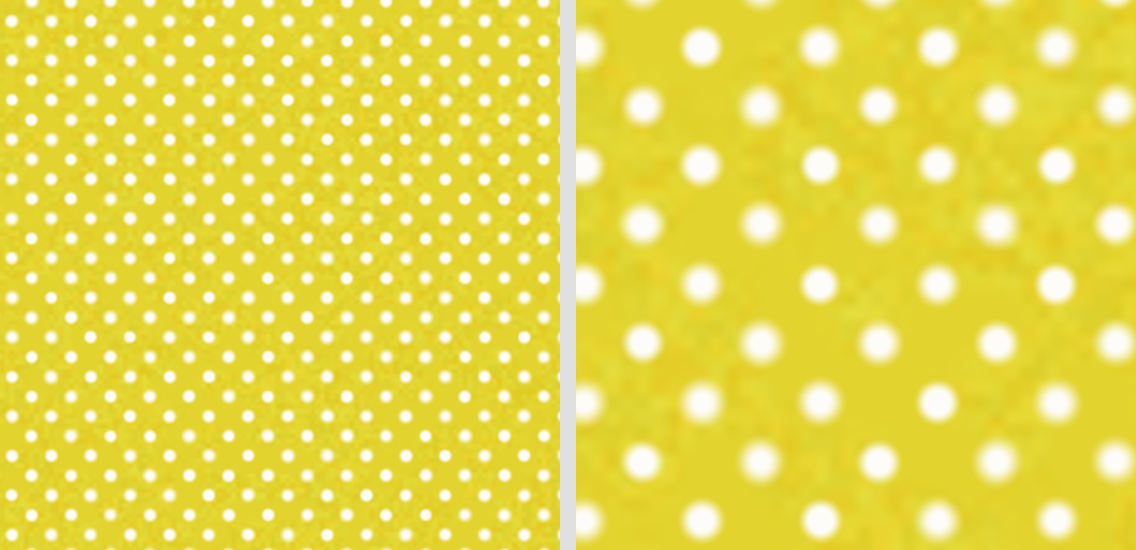
Left: the whole. Right: its middle third, enlarged.
This pattern is drawn by a Shadertoy shader. Its source:

```glsl
const vec2 REPEATS = vec2(14.21, 13.92);   // lattice cells across and up the canvas
const vec2 ORIGIN = vec2(0.302, 0.385);    // first dot centre, in cells
const vec3 YELLOW = vec3(0.888, 0.828, 0.18);
const vec3 WHITE = vec3(0.995, 0.99, 0.975);
const float DOT_RADIUS = 0.148;            // half-tone radius, in cells
const float RADIUS_VARIATION = 0.012;
const float SOFT_MIN = 0.055;              // half width of the blurred rim
const float SOFT_MAX = 0.095;
const float CENTRE_JITTER = 0.014;
const float GRAIN_FREQ = 8.0;              // mottling per cell
const float CALM_FREQ = 1.6;               // patches where mottling fades
const vec3 LIGHT_SHIFT = vec3(0.045, 0.055, 0.06);
const vec3 HUE_SHIFT = vec3(0.03, -0.035, -0.06);

float hash(vec2 p) {
    vec3 q = fract(vec3(p.xyx) * 0.1031);
    q += dot(q, q.yzx + 33.33);
    return fract((q.x + q.y) * q.z);
}

float valueNoise(vec2 p) {
    vec2 cell = floor(p);
    vec2 f = fract(p);
    f = f * f * (3.0 - 2.0 * f);
    float low = mix(hash(cell), hash(cell + vec2(1.0, 0.0)), f.x);
    float high = mix(hash(cell + vec2(0.0, 1.0)), hash(cell + vec2(1.0, 1.0)), f.x);
    return mix(low, high, f.y);
}

// Coverage of the nearest dot on a unit square lattice
float softDots(vec2 p, float seed) {
    vec2 id = floor(p + 0.5);
    vec2 key = id + seed;
    vec2 jitter = vec2(hash(key + 11.0), hash(key + 23.0)) - 0.5;
    float radius = DOT_RADIUS + RADIUS_VARIATION * (hash(key + 37.0) - 0.5);
    float softness = mix(SOFT_MIN, SOFT_MAX, hash(key + 51.0));
    float d = length(p - id - CENTRE_JITTER * jitter) - radius;
    return 1.0 - smoothstep(-softness, softness, d);
}

// Blotchy ground that shifts in lightness and hue
vec3 mottledGround(vec2 p) {
    float calm = smoothstep(0.2, 0.55, valueNoise(p * CALM_FREQ + 70.0));
    float light = valueNoise(p * GRAIN_FREQ + 130.0) - 0.5;
    float hue = valueNoise(p * GRAIN_FREQ * 0.8 + 310.0) - 0.5;
    return YELLOW + calm * (LIGHT_SHIFT * light + HUE_SHIFT * hue);
}

void mainImage(out vec4 fragColor, in vec2 fragCoord) {
    vec2 p = fragCoord / iResolution.xy * REPEATS - ORIGIN;

    // Two square lattices, half a cell apart, make the staggered rows
    float dots = 0.0;
    for (int i = 0; i < 2; i++) {
        float shift = 0.5 * float(i);
        dots = max(dots, softDots(p - shift, 100.0 + 90.0 * float(i)));
    }

    fragColor = vec4(mix(mottledGround(p), WHITE, dots), 1.0);
}
```
